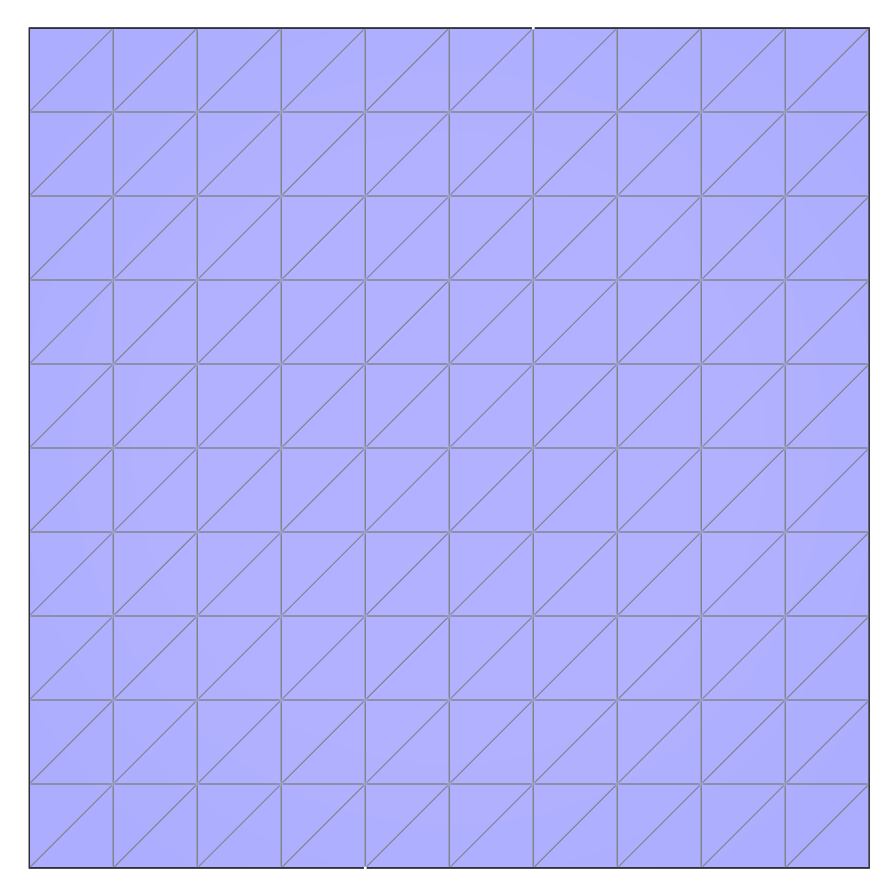
Give the GLSL for this pattern, as a Shadertoy shader.

```glsl
// Square sheet of triangulated mesh: ten by ten cells, each split by a rising diagonal.
#define CELLS 10.0
#define CELL_SIZE 0.09375
#define SHEET_CENTER vec2(0.0014, 0.0)
#define LINE_WIDTH 0.0016
#define BORDER_WIDTH 0.0017
#define NODE_RADIUS 0.0045
#define NOTCH_RADIUS 0.0016
#define FILL_COLOR vec3(0.695, 0.695, 1.0)
#define EDGE_FILL_COLOR vec3(0.677, 0.677, 1.0)
#define LINE_COLOR vec3(0.50, 0.51, 0.53)
#define BORDER_COLOR vec3(0.08, 0.08, 0.09)

// Share of a pixel covered by a line whose axis lies at distance d
float lineCoverage(float d, float width, float pixel) {
    float near = max(d - 0.5 * pixel, -0.5 * width);
    float far = min(d + 0.5 * pixel, 0.5 * width);
    return clamp((far - near) / pixel, 0.0, 1.0);
}

// Signed distance to an axis-aligned square
float squareDistance(vec2 p, float halfSize) {
    vec2 q = abs(p) - halfSize;
    return length(max(q, 0.0)) + min(max(q.x, q.y), 0.0);
}

// Distance to the nearest integer
vec2 toInteger(vec2 v) {
    return abs(fract(v + 0.5) - 0.5);
}

void mainImage(out vec4 fragColor, in vec2 fragCoord) {
    float canvas = min(iResolution.x, iResolution.y);
    float pixel = 1.0 / canvas;
    vec2 p = (fragCoord - 0.5 * iResolution.xy) / canvas - SHEET_CENTER;
    float halfSheet = 0.5 * CELLS * CELL_SIZE;
    float sheet = squareDistance(p, halfSheet);
    vec2 grid = (p + halfSheet) / CELL_SIZE;

    // Faint shading toward the corners
    float shade = smoothstep(0.25, 0.66, length(p));
    vec3 mesh = mix(FILL_COLOR, EDGE_FILL_COLOR, shade);

    // Grid lines and diagonals
    vec2 axis = toInteger(grid) * CELL_SIZE;
    float diagonal = toInteger(vec2(grid.x - grid.y)).x * CELL_SIZE * inversesqrt(2.0);
    float straightInk = lineCoverage(min(axis.x, axis.y), LINE_WIDTH, pixel);
    float diagonalInk = lineCoverage(diagonal, 0.85 * LINE_WIDTH, pixel);

    // Slight difference in weight between cells
    vec2 cell = floor(grid);
    diagonalInk *= 0.94 + 0.06 * sin(cell.x * 2.3 + 1.7 * sin(cell.y * 1.9));

    // Lines fade where they meet
    float nodeFade = mix(0.45, 1.0, smoothstep(0.0, NODE_RADIUS, length(axis)));
    mesh = mix(mesh, LINE_COLOR, max(straightInk, diagonalInk) * nodeFade);

    // White surround and dark border
    vec3 color = mix(vec3(1.0), mesh, clamp(0.5 - sheet / pixel, 0.0, 1.0));
    float border = lineCoverage(abs(sheet), BORDER_WIDTH, pixel);
    float sideWeight = abs(p.y) > abs(p.x) ? 1.0 : 0.82;
    color = mix(color, BORDER_COLOR, border * sideWeight);

    // Tiny breaks in the top and bottom border
    vec2 notch = vec2(CELL_SIZE, halfSheet);
    float notchDistance = min(length(p - notch), length(p + notch));
    float notchMask = 1.0 - smoothstep(-0.5 * pixel, 0.5 * pixel, notchDistance - NOTCH_RADIUS);
    color = mix(color, vec3(1.0), notchMask);

    fragColor = vec4(color, 1.0);
}
```
